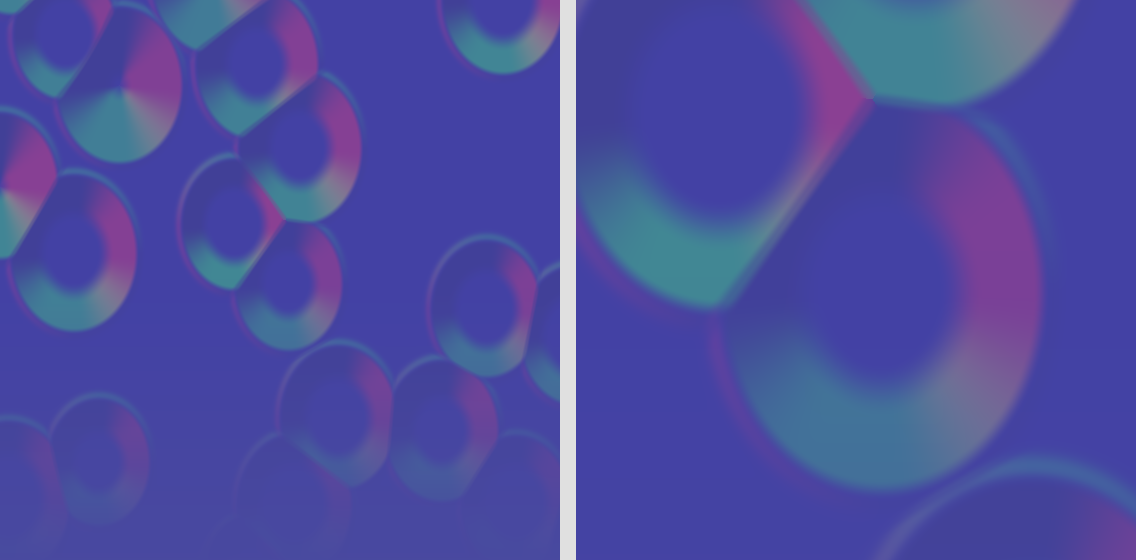
Left: the whole. Right: its middle third, enlarged.
Write a Shadertoy shader that draws this texture map.

```glsl
// Normal-map style relief of clustered, flat-topped oval bubbles on a violet ground.
// Jittered grid cells each spawn a short chain of bubbles; the nearest one wins,
// which leaves straight creases. The relief fades into haze toward the bottom.

const float CELL = 0.41;        // spacing of the clusters
const float CHAIN_STEP = 0.165; // spacing of the bubbles in a cluster
const float TALLNESS = 1.24;    // height of a bubble over its width
const float SOFT = 0.005;       // edge softness

const vec3 GROUND_TOP = vec3(0.262, 0.255, 0.645);
const vec3 GROUND_HAZE = vec3(0.285, 0.285, 0.625);

vec3 hash3(vec3 p) {
    p = fract(p * vec3(0.1031, 0.1030, 0.0973));
    p += dot(p, p.yxz + 33.33);
    return fract((p.xxy + p.yxx) * p.zyx);
}

// Distance to the bubble edge, in units of its width
float bubbleDistance(vec2 v, float radius) {
    return length(v / vec2(1.0, TALLNESS)) - radius;
}

// Red, green and blue offsets of one bubble: sloped inside, thin reversed lip outside
vec3 bubbleTint(vec2 v, float radius, float plateau, float dist) {
    vec2 q = v / vec2(1.0, TALLNESS);
    float len = length(q);
    vec2 n = q / max(len, 0.0001);

    float inside = smoothstep(SOFT, -SOFT, dist);
    float slope = smoothstep(plateau - 0.10, plateau + 0.18, len / radius);
    float pink = smoothstep(0.08, 0.90, n.x);
    float teal = smoothstep(0.02, 0.90, -n.y);
    vec3 wall = vec3(-0.008, -0.005, -0.055);
    wall += pink * vec3(0.29, 0.0, -0.015) + teal * vec3(0.0, 0.285, -0.01);

    float lipOffset = (dist - 0.007) / 0.006;
    float lip = exp(-lipOffset * lipOffset);
    vec3 rim = vec3(0.13 * max(-n.x, 0.0), 0.16 * max(n.y, 0.0), -0.02);

    return wall * slope * inside + rim * lip * (1.0 - inside);
}

// Combined tint of the nearest bubbles, softly blended along their creases
vec3 bubbleField(vec2 p) {
    vec2 home = floor(p / CELL);
    float nearest = 10.0, second = 10.0;
    vec3 nearTint = vec3(0.0), secondTint = vec3(0.0);

    for (int j = -1; j <= 1; j++)
    for (int i = -1; i <= 1; i++) {
        vec2 id = home + vec2(i, j);
        vec3 h = hash3(vec3(id + 17.0, 5.0));
        vec2 center = (id + 0.5 + 0.42 * (h.xy - 0.5)) * CELL;
        float angle = (h.z - 0.5) * 2.2;
        vec2 chain = CHAIN_STEP * vec2(cos(angle), sin(angle));

        for (int k = -1; k <= 1; k++) {
            vec3 b = hash3(vec3(id + 41.0, float(k) + 9.0));
            if (k != 0 && b.z < 0.30) continue;
            float radius = mix(0.045, 0.112, sqrt(sqrt(b.x)));
            float plateau = b.y < 0.25 ? 0.05 : mix(0.40, 0.55, b.y);
            float strength = mix(0.75, 1.0, fract(b.z * 7.0));
            vec2 v = p - center - chain * float(k);
            v.y += (b.y - 0.5) * 0.05;

            float d = bubbleDistance(v, radius);
            vec3 tint = strength * bubbleTint(v, radius, plateau, d);
            if (d < nearest) {
                second = nearest;
                secondTint = nearTint;
                nearest = d;
                nearTint = tint;
            } else if (d < second) {
                second = d;
                secondTint = tint;
            }
        }
    }
    float own = 0.5 + 0.5 * smoothstep(0.0, 2.0 * SOFT, second - nearest);
    return mix(secondTint, nearTint, own);
}

void mainImage(out vec4 fragColor, in vec2 fragCoord) {
    vec2 uv = fragCoord / iResolution.y;

    // Haze thickens toward the lower edge
    float clarity = smoothstep(-0.05, 0.55, uv.y);
    vec3 ground = mix(GROUND_HAZE, GROUND_TOP, clarity);

    vec3 color = ground + bubbleField(uv + vec2(0.13, 0.07)) * clarity;
    fragColor = vec4(color, 1.0);
}
```
